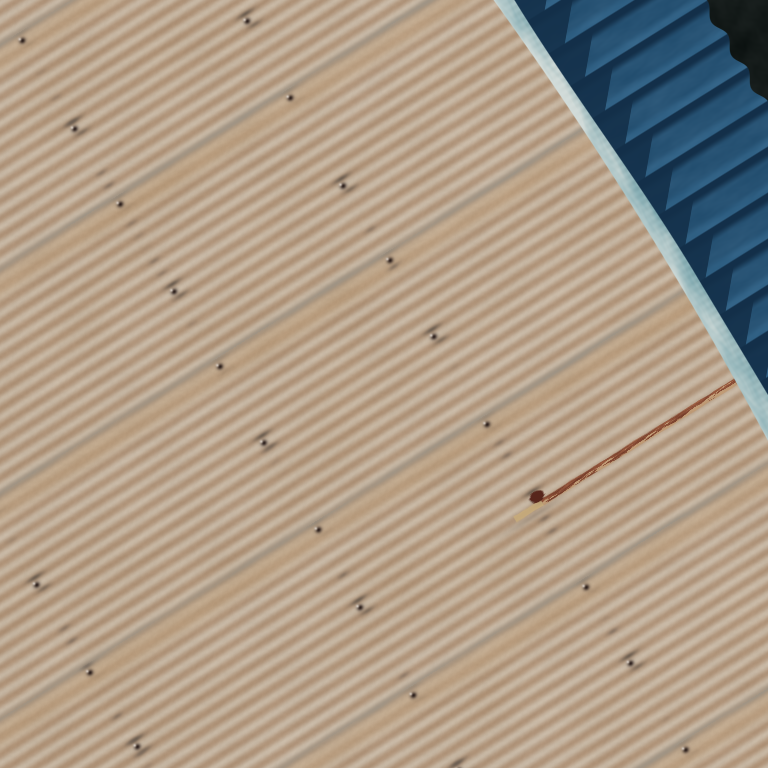
Write a WebGL 1 fragment shader that draws this texture.

```glsl
precision highp float;
// Weathered tan corrugated roof with seams and screws, a pale edge flashing and a blue ribbed roof below.
uniform vec2 u_resolution;

#define TAU 6.28319
#define ANGLE 0.5585       // slope of the ridges
#define PITCH 0.01909      // width of one corrugation
#define SHEET 13.0         // corrugations per sheet
#define ORIGIN 0.3086      // crest that carries the first seam screws
#define RIB 0.0508         // width of one blue rib
#define RUST_LINE 0.929    // position of the rusted crest
#define LIGHT_TAN vec3(0.777, 0.715, 0.638)
#define DARK_TAN vec3(0.683, 0.573, 0.468)
#define BLUE vec3(0.155, 0.325, 0.455)
#define NAVY vec3(0.075, 0.185, 0.285)
#define AA (0.8 / u_resolution.y)

float hash(vec2 p) {
  return fract(sin(dot(p, vec2(127.1, 311.7))) * 43758.5);
}

float edge(float d) {
  return smoothstep(-AA, AA, d);
}

float blob(vec2 d, vec2 radius) {
  d /= radius;
  return exp(-dot(d, d));
}

// Layered sines, roughly -1 to 1
float waves(vec2 p) {
  float sum = 0.0, gain = 0.5;
  for (int i = 0; i < 4; i++) {
    sum += gain * sin(p.x + 1.7 * sin(p.y)) * cos(p.y + 1.3 * sin(p.x * 0.8));
    p = mat2(1.5, 1.1, -1.1, 1.5) * p + 2.3;
    gain *= 0.6;
  }
  return sum;
}

// Surface coordinates s: x along the ridges, y across them
vec3 tanRoof(vec2 s) {
  float c = (s.y - ORIGIN) / PITCH;
  float sheet = floor((c + 0.6) / SHEET);
  float g = c - SHEET * sheet;

  // Corrugation, flattened where the sheets overlap
  float overlap = 1.0 - smoothstep(0.2, 1.3, abs(g - 0.3));
  float crest = mix(0.5 + 0.5 * cos(TAU * c), 0.58, 0.6 * overlap);
  vec3 col = mix(DARK_TAN, LIGHT_TAN, crest);

  // Sun bleaching, streaks along the ridges and fine grain
  float stain = waves(s * vec2(7.0, 16.0));
  col += stain * vec3(0.008, 0.012, 0.018);
  col += 0.014 * waves(vec2(s.x * 22.0, c * 2.6 + 4.0));
  col += 0.012 * waves(s * 310.0);
  col -= overlap * vec3(0.0, 0.018, 0.042);
  float seam = min(g + 0.6, SHEET - 0.6 - g);
  float seamWear = 0.6 + 0.3 * waves(vec2(s.x * 14.0, sheet * 5.0));
  col = mix(col, vec3(0.60, 0.575, 0.53), seamWear * exp(-seam * seam * 14.0));

  // Rows of screws: one beside each seam, one near mid-sheet, with dirt in the grooves
  float middle = sheet < 0.5 ? 7.0 : 6.0;
  for (int i = 0; i < 3; i++) {
    float row = float(i);
    float rowX = 0.260 - 0.263 * row - 0.042 * row * (row - 1.0);
    float onMiddle = step(3.0, g);
    float h = hash(vec2(row + 3.0, sheet * 2.0 + onMiddle));
    vec2 d = vec2(s.x - rowX - 0.006 * (h - 0.5), (g - middle * onMiddle) * PITCH);
    float grooves = blob(d - vec2(0.003, -0.0095), vec2(0.012, 0.003))
                  + 0.7 * blob(d - vec2(0.006, 0.0085), vec2(0.010, 0.003));
    col = mix(col, vec3(0.31, 0.28, 0.25), min(grooves, 1.0) * mix(0.12, 0.65, onMiddle));
    float trail = smoothstep(0.62, 1.0, hash(vec2(floor(c), row + 9.0)));
    vec2 spot = vec2(s.x - rowX, (fract(c) - 0.5) * PITCH);
    col = mix(col, vec3(0.42, 0.37, 0.33), 0.55 * trail * blob(spot, vec2(0.008, 0.003)));
    col = mix(col, vec3(0.15, 0.10, 0.09), 0.95 * blob(d, vec2(0.0042, 0.0038)));
    col = mix(col, vec3(0.86, 0.82, 0.78), 0.85 * blob(d + vec2(0.0022, 0.0035), vec2(0.002)));
  }
  return col;
}

// Rusted crest running from a screw to the flashing
vec3 addRust(vec3 col, vec2 s) {
  float y = s.y - RUST_LINE;
  float wear = waves(vec2(s.x * 75.0, y * 500.0));
  float across = edge(0.0042 + 0.001 * wear - abs(y));
  float strip = across * edge(s.x - 0.268);
  float tail = across * edge(s.x - 0.226) * (1.0 - edge(s.x - 0.268));
  vec3 rust = mix(vec3(0.43, 0.22, 0.15), vec3(0.66, 0.40, 0.28), 0.5 + 0.6 * wear);
  float flaked = smoothstep(0.05, 0.4, wear + 150.0 * y);
  rust = mix(rust, vec3(0.80, 0.69, 0.53), 0.75 * flaked);
  col = mix(col, vec3(0.46, 0.38, 0.31), 0.4 * blob(vec2(s.x - 0.25, y - 0.009), vec2(0.04, 0.004)));
  col = mix(col, vec3(0.79, 0.68, 0.48), 0.8 * tail);
  col = mix(col, rust, strip);
  float head = blob(vec2(s.x - 0.266, y + 0.010), vec2(0.011, 0.008));
  return mix(col, vec3(0.34, 0.15, 0.11), smoothstep(0.3, 0.6, head + 0.15 * wear));
}

// Ribbed blue roof under a saw-toothed shadow, ending at a dark gap
vec3 blueRoof(vec2 s) {
  float f = fract((s.y - 0.439) / RIB);
  float face = smoothstep(0.10, 0.32, f) * (1.0 - smoothstep(0.95, 1.0, f));
  float lit = edge(s.x - 0.600 - 0.045 * (1.0 - f));
  vec3 panel = BLUE + vec3(0.04, 0.06, 0.07) * smoothstep(0.68, 0.9, f);
  panel += 0.025 * waves(s * vec2(30.0, 90.0));
  vec3 col = mix(NAVY, panel, face * mix(0.12, 1.0, lit));
  vec3 gap = vec3(0.075, 0.10, 0.095) + 0.035 * waves(s * 45.0);
  return mix(col, gap, edge(s.x - 0.784 - 0.005 * cos(TAU * f)));
}

vec3 flashing(vec2 s, float across) {
  float wear = waves(s * vec2(70.0, 24.0));
  float bleached = 0.6 + 0.45 * wear - 0.5 * across + 0.5 * blob(vec2(0.0, s.y - 0.46), vec2(0.12));
  vec3 col = mix(vec3(0.49, 0.66, 0.69), vec3(0.82, 0.86, 0.85), clamp(bleached, 0.0, 1.0));
  return col - 0.04 * across * (0.5 + 0.5 * sin(TAU * s.y / 0.0095));
}

void main() {
  vec2 p = gl_FragCoord.xy / u_resolution;
  p.y = 1.0 - p.y;
  vec2 s = vec2(dot(p, vec2(cos(ANGLE), -sin(ANGLE))), dot(p, vec2(sin(ANGLE), cos(ANGLE))));
  s.x += 0.017 * s.y;

  // The flashing bows slightly between the two roofs
  float bow = (s.y - 0.755) / 0.40;
  float inner = 0.568 - 0.016 * bow * bow;
  float outer = 0.574 + 0.018 * smoothstep(0.34, 0.78, s.y);
  vec3 col = addRust(tanRoof(s), s);
  col = mix(col, flashing(s, clamp((s.x - inner) / (outer - inner), 0.0, 1.0)), edge(s.x - inner));
  col = mix(col, blueRoof(s), edge(s.x - outer));
  gl_FragColor = vec4(col, 1.0);
}
```
